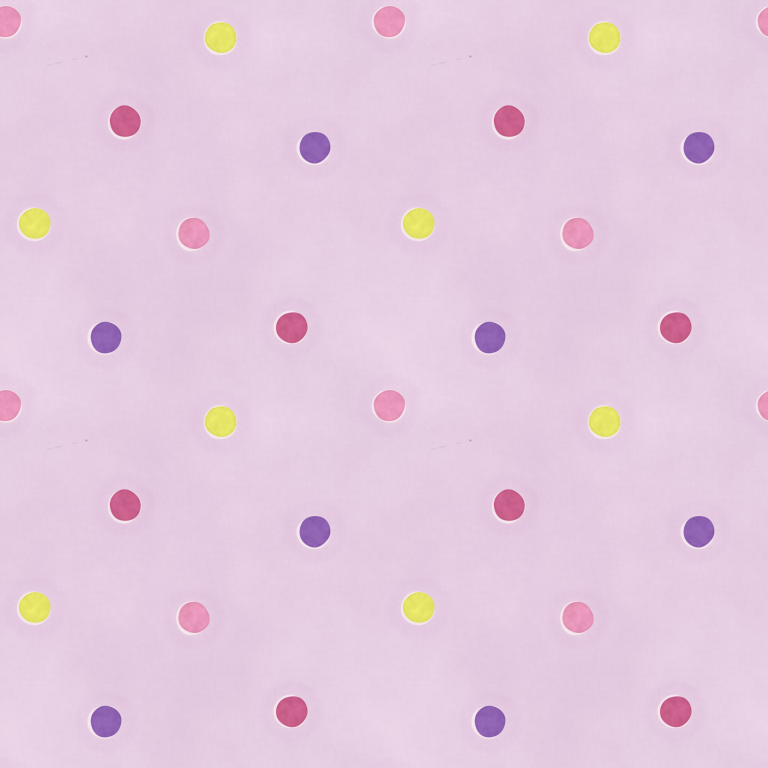
Give the GLSL for this pattern, as a Shadertoy shader.

```glsl
// Sparse hand-painted dots with pale rims on mottled lilac paper, two by two repeats.

const float TAU = 6.2831853;
const float REPEATS = 2.0;
const vec3 PAPER = vec3(0.902, 0.804, 0.884);
const vec3 RIM = vec3(0.965, 0.915, 0.935);
const vec3 PINK = vec3(0.91, 0.59, 0.73);
const vec3 YELLOW = vec3(0.905, 0.90, 0.41);
const vec3 CRIMSON = vec3(0.79, 0.38, 0.55);
const vec3 PURPLE = vec3(0.565, 0.39, 0.70);

// Hand placement of each dot, relative to a staggered lattice
const vec2 NUDGE[8] = vec2[8](
    vec2(-0.026, 0.034), vec2(0.035, -0.008),
    vec2(0.036, 0.024), vec2(0.030, -0.044),
    vec2(0.051, 0.008), vec2(-0.035, -0.018),
    vec2(-0.014, -0.039), vec2(-0.030, -0.013));

float hash(vec2 p) {
    vec3 q = fract(p.xyx * 0.1031);
    q += dot(q, q.yzx + 33.33);
    return fract((q.x + q.y) * q.z);
}

float cornerSlope(vec2 cell, vec2 f, vec2 corner, vec2 period) {
    float a = TAU * hash(mod(cell + corner, period) + period * 1.7);
    return dot(vec2(cos(a), sin(a)), f - corner);
}

// Gradient noise that wraps over a unit tile; period must be whole
float noise(vec2 p, vec2 period) {
    vec2 q = p * period, cell = floor(q), f = fract(q);
    vec2 u = f * f * f * (f * (f * 6.0 - 15.0) + 10.0);
    float low = mix(cornerSlope(cell, f, vec2(0, 0), period),
                    cornerSlope(cell, f, vec2(1, 0), period), u.x);
    float high = mix(cornerSlope(cell, f, vec2(0, 1), period),
                     cornerSlope(cell, f, vec2(1, 1), period), u.x);
    return mix(low, high, u.y);
}

// Shortest offset on the wrapped tile
vec2 wrapOffset(vec2 d) {
    return d - round(d);
}

float cover(float dist, float px) {
    return smoothstep(0.75 * px, -0.75 * px, dist);
}

// Disc with a slightly uneven brushed outline
float paintedDisc(vec2 d, float radius, float seed) {
    float a = atan(d.y, d.x);
    float wobble = sin(2.0 * a + seed) + 0.8 * sin(3.0 * a + seed * 2.3)
                 + 0.5 * sin(5.0 * a - seed * 1.7);
    return length(d) - radius - 0.0007 * wobble;
}

vec3 paper(vec2 p) {
    float wash = noise(p, vec2(3)) + 0.6 * noise(p, vec2(7, 6)) + 0.4 * noise(p, vec2(15, 13));
    float fibres = noise(p, vec2(26, 80)) + noise(p, vec2(90, 30));
    float grain = noise(p, vec2(128));
    float glow = cos(TAU * (p.x - 0.9)) + cos(TAU * (p.y - 0.03));
    vec3 color = PAPER + vec3(0.022, 0.028, 0.020) * wash;
    color += vec3(0.003, 0.006, 0.003) * glow;
    return color + 0.007 * fibres + 0.010 * grain;
}

// Faint broken scratch ending in a speck
float scratch(vec2 p, vec2 from, vec2 to, float px) {
    vec2 d = wrapOffset(p - from), run = to - from;
    float t = clamp(dot(d, run) / dot(run, run), 0.0, 1.0);
    float line = cover(length(d - run * t) - 0.0010, px);
    float breaks = smoothstep(-0.1, 0.3, noise(p, vec2(48, 20)));
    float speck = cover(length(d - run) - 0.0025, px);
    return max(0.28 * line * breaks, 0.7 * speck);
}

vec3 dotColor(int row, int column) {
    bool first = (column == 0) == (row < 2);
    return row % 2 == 0 ? (first ? PINK : YELLOW) : (first ? CRIMSON : PURPLE);
}

vec3 paintDot(vec3 base, vec2 p, vec2 d, vec3 pigment, float seed, float px) {
    // Faint washed ring around the dot
    float r = length(d);
    float halo = smoothstep(0.035, 0.065, r) * smoothstep(0.092, 0.070, r);
    base -= vec3(0.008, 0.016, 0.006) * halo;

    // Bare rim, heavier towards the lower left
    vec2 slip = vec2(-0.0026, -0.0014) + 0.0014 * vec2(cos(seed * 3.0), sin(seed * 3.0));
    base = mix(base, RIM, 0.9 * cover(paintedDisc(d - slip, 0.0438, seed + 2.0), px));

    // Pigment pools at the edge and mottles inside
    float edge = paintedDisc(d, 0.0405, seed);
    float pool = smoothstep(-0.008, 0.0, edge);
    float mottle = noise(p, vec2(38)) + 0.7 * noise(p, vec2(84));
    return mix(base, pigment + 0.045 * mottle - 0.03 * pool, cover(edge, px));
}

void mainImage(out vec4 fragColor, in vec2 fragCoord) {
    vec2 p = fract(fragCoord / iResolution.xy * REPEATS);
    float px = REPEATS / min(iResolution.x, iResolution.y);

    vec3 color = paper(p);
    color = mix(color, vec3(0.60, 0.52, 0.60), scratch(p, vec2(0.09, 0.822), vec2(0.225, 0.853), px));

    for (int i = 0; i < 8; i++) {
        int row = i / 2, column = i % 2;
        vec2 lattice = vec2(0.04 + 0.5 * float(column) + 0.25 * float(row % 2),
                            0.91 - 0.25 * float(row));
        vec2 d = wrapOffset(p - lattice - NUDGE[i]);
        color = paintDot(color, p, d, dotColor(row, column), 1.9 * float(i), px);
    }
    fragColor = vec4(clamp(color, 0.0, 1.0), 1.0);
}
```
